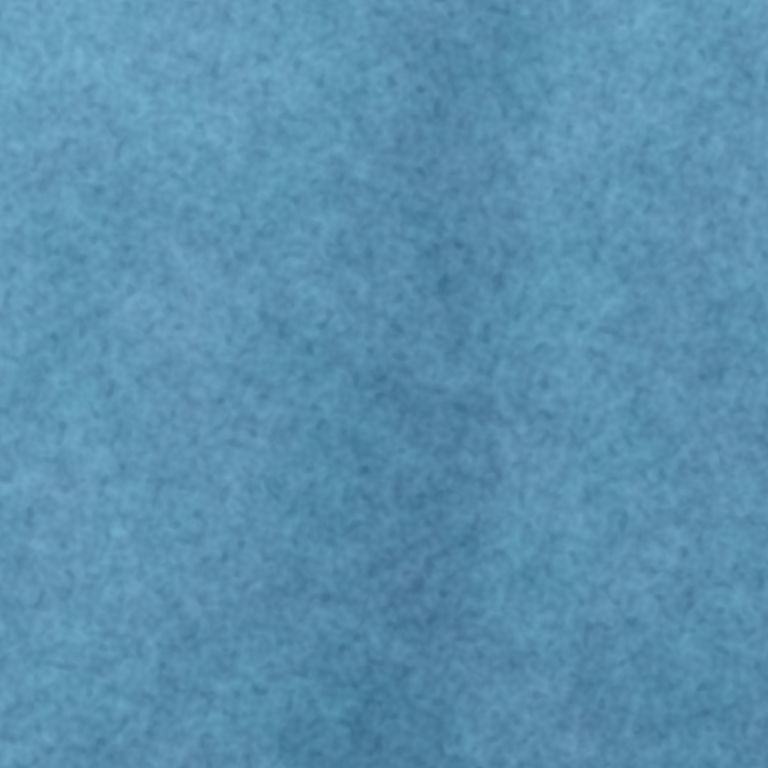
Write a Shadertoy shader that draws this texture.

```glsl
// Soft blue felt with fine matted grain, dark specks and a shaded vertical fold.

const vec3 FELT_BLUE = vec3(0.355, 0.563, 0.680);
const vec3 TONE_STEP = vec3(0.048, 0.057, 0.055);  // colour change per unit of tone
const vec3 HUE_SHIFT = vec3(0.022, -0.007, 0.002); // teal to violet drift

const float CLOUD_SCALE  = 5.0;
const float PATCH_SCALE  = 17.0;
const float TUFT_SCALE   = 42.0;
const float GRAIN_SCALE  = 84.0;
const float FIBRE_SCALE  = 50.0;
const float SPECK_SCALE  = 58.0;

const float CLOUD_AMOUNT = 0.65;
const float PATCH_AMOUNT = 0.80;
const float TUFT_AMOUNT  = 0.95;
const float GRAIN_AMOUNT = 1.00;
const float FIBRE_AMOUNT = 0.34;
const float SPECK_AMOUNT = 0.65;

const float FOLD_BOTTOM = 0.53;
const float FOLD_TOP    = 0.61;
const float FOLD_LEFT   = 0.19;  // falloff width on each side
const float FOLD_RIGHT  = 0.11;
const float FOLD_DEPTH  = 1.00;
const float LIGHT_SLOPE = 1.10;  // tone gained from bottom to top
const float LEFT_SLOPE  = 0.50;  // tone gained from right to left
const float LIGHT_BASE  = 0.32;

vec2 randomGradient(vec2 cell) {
    vec3 h = fract(cell.xyx * vec3(0.1031, 0.1030, 0.0973));
    h += dot(h, h.yzx + 33.33);
    float angle = 6.28318 * fract((h.x + h.y) * h.z);
    return vec2(cos(angle), sin(angle));
}

// Gradient noise, centred on zero
float noise(vec2 p) {
    vec2 cell = floor(p);
    vec2 f = p - cell;
    vec2 blend = f * f * f * (f * (f * 6.0 - 15.0) + 10.0);
    vec2 e = vec2(0.0, 1.0);
    float a = dot(randomGradient(cell + e.xx), f - e.xx);
    float b = dot(randomGradient(cell + e.yx), f - e.yx);
    float c = dot(randomGradient(cell + e.xy), f - e.xy);
    float d = dot(randomGradient(cell + e.yy), f - e.yy);
    return mix(mix(a, b, blend.x), mix(c, d, blend.x), blend.y);
}

mat2 rotation(float angle) {
    float c = cos(angle), s = sin(angle);
    return mat2(c, s, -s, c);
}

// Short pale strands, broken up by a second noise field
float fibres(vec2 p) {
    float strand = 1.0 - smoothstep(0.0, 0.26, abs(noise(p)));
    float presence = smoothstep(-0.10, 0.35, noise(p * 0.9 + 41.0));
    return strand * presence;
}

// Small dark pits between the tufts
float specks(vec2 p) {
    return smoothstep(0.12, 0.48, noise(p));
}

// Broad light from the top left, darkened along the fold
float shading(vec2 uv) {
    float offset = uv.x - mix(FOLD_BOTTOM, FOLD_TOP, uv.y);
    offset += 0.03 * noise(vec2(3.0, uv.y * 4.0 + 0.5));
    float width = offset < 0.0 ? FOLD_LEFT : FOLD_RIGHT;
    float fold = exp(-offset * offset / (width * width));
    float light = LIGHT_SLOPE * (uv.y - 0.5) + LEFT_SLOPE * (0.5 - uv.x);
    return light + LIGHT_BASE - FOLD_DEPTH * fold;
}

// Matted surface: clouds, patches, tufts, grain, fibres and pits
float mottling(vec2 uv) {
    float tone = CLOUD_AMOUNT * noise(uv * CLOUD_SCALE + 11.0);
    tone += PATCH_AMOUNT * noise(rotation(0.5) * uv * PATCH_SCALE + 23.0);
    tone += TUFT_AMOUNT * noise(rotation(1.1) * uv * TUFT_SCALE + 37.0);
    tone += GRAIN_AMOUNT * noise(rotation(0.3) * uv * GRAIN_SCALE + 53.0);
    tone += FIBRE_AMOUNT * (fibres(rotation(0.8) * uv * FIBRE_SCALE + 71.0) - 0.22);
    tone -= SPECK_AMOUNT * (specks(rotation(0.2) * uv * SPECK_SCALE + 89.0) - 0.13);
    return tone;
}

void mainImage(out vec4 fragColor, in vec2 fragCoord) {
    vec2 uv = fragCoord / iResolution.xy;
    float tone = shading(uv) + mottling(uv);
    float hue = noise(uv * 6.0 + 83.0) + 0.7 * noise(uv * 26.0 + 97.0);
    vec3 color = FELT_BLUE + TONE_STEP * tone + HUE_SHIFT * hue;
    fragColor = vec4(clamp(color, 0.0, 1.0), 1.0);
}
```
